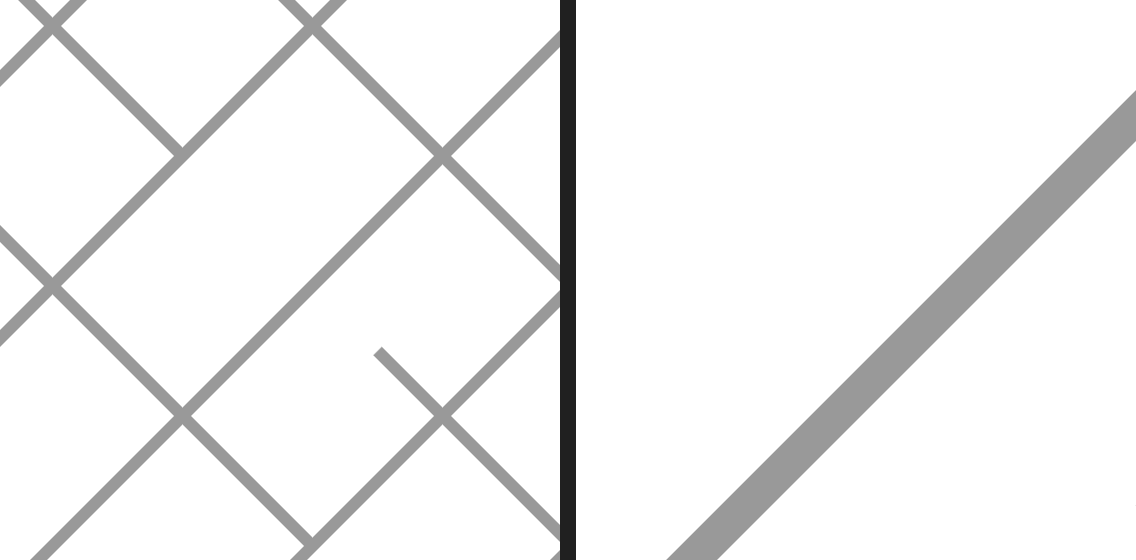
Left, the full canvas; right, a detail of the centre.
This pattern is drawn by a Shadertoy shader. Its source:

```glsl
#define PITCH 0.3283               // spacing of parallel bars
#define BAR_WIDTH 0.0214           // thickness of a bar
#define ORIGIN vec2(0.302, 0.1023) // lattice shift, in cells
#define DASH_LENGTH 2.5            // length of a broken bar, in cells
#define DASH_PERIOD 4.0            // repeat of a broken bar, in cells
#define DASH_CENTER 3.75           // middle of the dash in row zero
#define ROW_SHIFT 2.0              // dash offset from row to row
#define BAR_COLOR vec3(0.6)
#define GROUND_COLOR vec3(1.0)

// Canvas position to diagonal lattice cells: x runs down right, y up right
vec2 toLattice(vec2 p) {
    vec2 diagonal = vec2(p.x - p.y + 1.0, p.x + p.y - 1.0) * inversesqrt(2.0);
    return diagonal / PITCH - ORIGIN;
}

// Signed distance to the unbroken rising bars
float risingBars(vec2 cell, float halfWidth) {
    return abs(cell.x - floor(cell.x + 0.5)) - halfWidth;
}

// Signed distance to the falling bars, staggered dashes with square ends
float fallingDashes(vec2 cell, float halfWidth) {
    float row = floor(cell.y + 0.5);
    float along = cell.x - DASH_CENTER - ROW_SHIFT * row;
    along -= DASH_PERIOD * floor(along / DASH_PERIOD + 0.5);
    return max(abs(cell.y - row) - halfWidth, abs(along) - 0.5 * DASH_LENGTH);
}

void mainImage(out vec4 fragColor, in vec2 fragCoord) {
    vec2 cell = toLattice(fragCoord / iResolution.y);
    float halfWidth = 0.5 * BAR_WIDTH / PITCH;
    float dist = min(risingBars(cell, halfWidth), fallingDashes(cell, halfWidth));

    // Smooth the edge over about one pixel
    float pixel = 1.0 / (iResolution.y * PITCH);
    float coverage = clamp(0.5 - dist / (1.2 * pixel), 0.0, 1.0);
    fragColor = vec4(mix(GROUND_COLOR, BAR_COLOR, coverage), 1.0);
}
```
